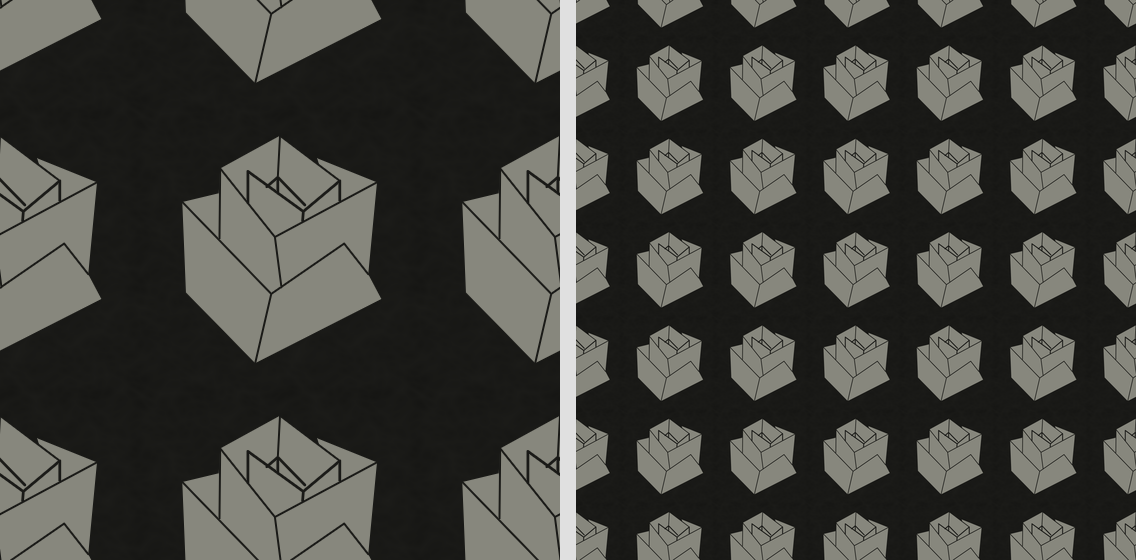
Left: one tile. Right: repeated 3 by 3.
Give the GLSL for this pattern, as a WebGL 2 fragment shader.

```glsl
#version 300 es
precision highp float;
// Two by two repeat of a folded, angular rosebud in flat grey on mottled black.

uniform vec2 u_resolution;
out vec4 fragColor;

const float REPEATS = 2.0;
const float UNITS = 384.0;        // drawing units across one cell
const float THIN = 1.35;          // half widths of the creases
const float THICK = 1.9;
const vec3 INK = vec3(0.10, 0.10, 0.09);
const vec3 PETAL = vec3(0.53, 0.53, 0.49);

const int CORNERS = 12;
const vec2 OUTLINE[CORNERS] = vec2[CORNERS](
    vec2(0, 156), vec2(-82, 111), vec2(-84, 77), vec2(-134, 65),
    vec2(-129, -59), vec2(-34, -156), vec2(139, -68), vec2(121, -34),
    vec2(133, 92), vec2(51, 125), vec2(54, 115), vec2(40, 126));

float segment(vec2 p, vec2 a, vec2 b) {
    vec2 ab = b - a;
    vec2 ap = p - a;
    return length(ap - ab * clamp(dot(ap, ab) / dot(ab, ab), 0.0, 1.0));
}

// Distance to a crease with one bend at b
float fold(vec2 p, vec2 a, vec2 b, vec2 c) {
    return min(segment(p, a, b), segment(p, b, c));
}

// Signed distance to the outline, negative inside
float budOutline(vec2 p) {
    float d = 1e5;
    float side = 1.0;
    for (int i = 0; i < CORNERS; i++) {
        vec2 a = OUTLINE[i];
        vec2 b = OUTLINE[(i + 1) % CORNERS];
        d = min(d, segment(p, a, b));
        if ((a.y > p.y) != (b.y > p.y)
            && p.x < a.x + (b.x - a.x) * (p.y - a.y) / (b.y - a.y)) side = -side;
    }
    return side * d;
}

// Signed distance to all creases, negative on the stroke
float budCreases(vec2 p) {
    vec2 front = vec2(-7, 17);
    vec2 base = vec2(-12, -61);
    vec2 shoulder = vec2(-82, 111);
    vec2 tip = vec2(0, 156);
    vec2 heart = vec2(-3, 99);
    vec2 cup = vec2(32, 52);
    vec2 rim = vec2(82, 94);

    // Outer petals
    float thin = fold(p, vec2(-134, 65), base, vec2(-34, -156));
    thin = min(thin, fold(p, base, vec2(88, 8), vec2(121, -34)));
    thin = min(thin, fold(p, shoulder, front, vec2(133, 92)));
    thin = min(thin, segment(p, front, vec2(2, -52)));
    thin = min(thin, segment(p, shoulder, vec2(-83, 15)));
    thin = min(thin, segment(p, tip, heart));
    thin = min(thin, segment(p, tip, rim));

    // Inner petals
    float thick = fold(p, vec2(-44, 64), vec2(-44, 107), cup);
    thick = min(thick, fold(p, rim, cup, vec2(31, 39)));
    thick = min(thick, segment(p, rim, vec2(82, 67)));
    thick = min(thick, segment(p, heart, vec2(34, 61)));
    thick = min(thick, fold(p, vec2(-3, 77), heart, vec2(-18, 86)));
    return min(thin - THIN, thick - THICK);
}

vec2 hash2(vec2 n) {
    vec3 h = fract(n.xyx * vec3(0.1031, 0.1030, 0.0973));
    h += dot(h, h.yzx + 33.33);
    return fract((h.xx + h.yz) * h.zy);
}

// Cellular noise that wraps after a whole number of grid squares
float cells(vec2 t, vec2 grid) {
    vec2 g = t * grid;
    vec2 id = floor(g);
    float nearest = 2.0;
    for (int y = -1; y <= 1; y++) {
        for (int x = -1; x <= 1; x++) {
            vec2 n = id + vec2(x, y);
            nearest = min(nearest, length(n + hash2(mod(n, grid) + grid) - g));
        }
    }
    return nearest;
}

// Faint blotches, a little darker where cells meet
vec3 ground(vec2 t) {
    vec2 warp = t + 0.012 * sin(6.2831853 * (t.yx * 5.0 + t * 3.0));
    float mottle = 0.5 * cells(warp, vec2(9.0, 13.0))
                 + 0.5 * cells(warp, vec2(23.0, 31.0)) - 0.5;
    vec2 seam = smoothstep(0.44, 0.5, abs(t - 0.5));
    return INK * (1.0 + 0.22 * mottle - 0.07 * (seam.x + seam.y) * (0.6 - mottle));
}

float coverage(float d, float pixel) {
    return clamp(0.5 - d / pixel, 0.0, 1.0);
}

void main() {
    vec2 uv = gl_FragCoord.xy / u_resolution;
    vec2 tile = fract(uv * REPEATS + vec2(0.5, 0.409));
    vec2 p = (tile - 0.5) * UNITS - vec2(0, 7);
    float pixel = REPEATS * UNITS / min(u_resolution.x, u_resolution.y);

    float fill = coverage(budOutline(p), pixel);
    float crease = coverage(budCreases(p), pixel);
    vec3 color = mix(ground(tile), PETAL, fill * (1.0 - crease));
    fragColor = vec4(color, 1.0);
}
```
